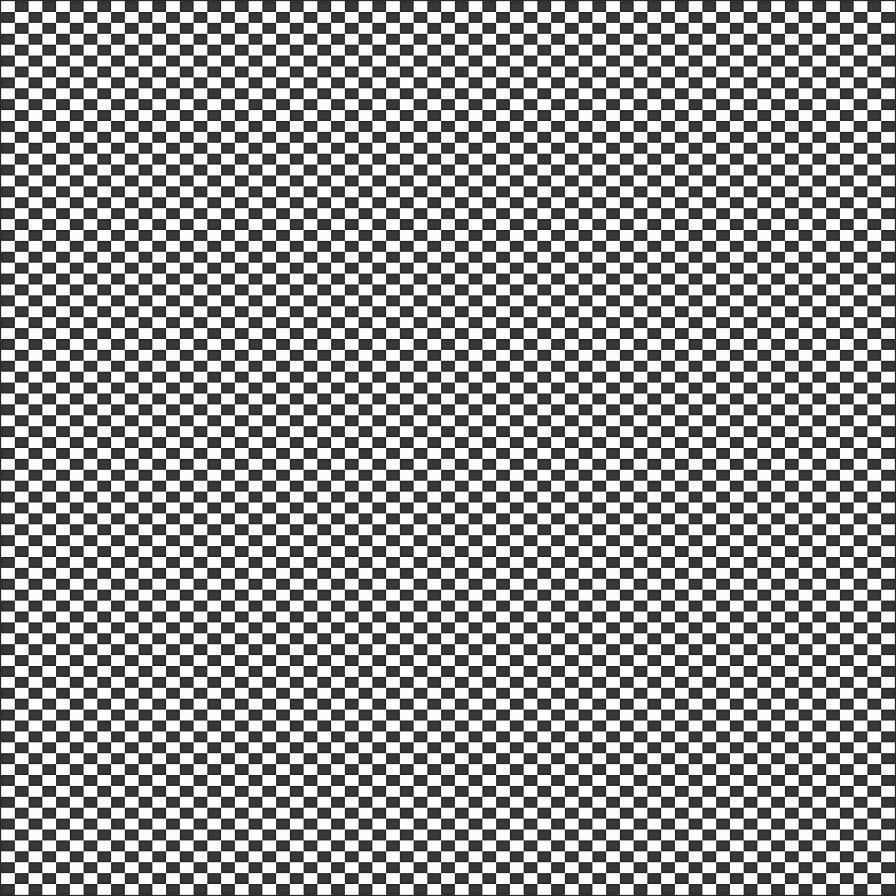
A Shadertoy shader for this pattern:

```glsl
// Fine charcoal and white checkerboard of wide cells inside a hairline frame.

const vec2  CELLS       = vec2(65.0, 82.0);  // cells across and down
const float FRAME_WIDTH = 0.0012;            // canvas units
const float RIM_WIDTH   = 0.0018;            // darker band inside charcoal cells
const vec3  PAPER       = vec3(0.99);
const vec3  CHARCOAL    = vec3(0.22);
const vec3  RIM         = vec3(0.16, 0.15, 0.15);

void mainImage(out vec4 fragColor, in vec2 fragCoord) {
    vec2 uv = fragCoord / iResolution.xy;
    vec2 pixel = 1.0 / iResolution.xy;

    // Cell grid and distance to the nearest cell edge on each axis
    vec2 cellSize = (1.0 - 2.0 * FRAME_WIDTH) / CELLS;
    vec2 grid = (uv - FRAME_WIDTH) / cellSize;
    vec2 edge = (0.5 - abs(fract(grid) - 0.5)) * cellSize;

    // Product of two smoothed square waves: +1 on charcoal, -1 on paper
    vec2 parity = 1.0 - 2.0 * mod(floor(grid), 2.0);
    vec2 wave = parity * clamp(2.0 * edge / pixel, 0.0, 1.0);
    float ink = 0.5 + 0.5 * wave.x * wave.y;

    // Frame around the board
    vec2 border = min(uv, 1.0 - uv) - FRAME_WIDTH;
    vec2 inside = clamp(border / pixel + 0.5, 0.0, 1.0);
    ink = mix(1.0, ink, inside.x * inside.y);

    // Charcoal deepens toward its edges
    vec2 core = clamp((edge - RIM_WIDTH) / pixel + 0.5, 0.0, 1.0);
    vec3 inkColor = mix(RIM, CHARCOAL, core.x * core.y);

    fragColor = vec4(mix(PAPER, inkColor, ink), 1.0);
}
```
